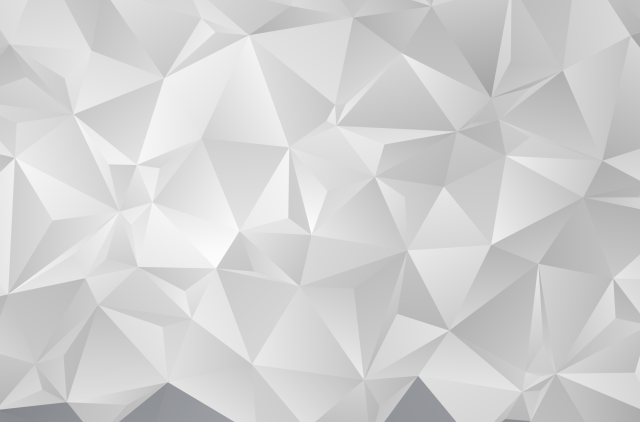
This background is drawn by a Shadertoy shader. Its source:

```glsl
// Pale grey low-poly backdrop: a rotated, jittered grid is cut into triangles,
// some split again around an inner point. Each facet gets a flat random tone
// with a faint linear sheen, lit by a soft off-centre glow and gradient noise.

const float DENSITY = 5.8;              // grid cells per canvas height
const float JITTER = 0.45;              // vertex offset, below 0.5 keeps cells simple
const float SPLIT_CHANCE = 0.32;        // share of triangles cut into three
const float TILT = 0.42;                // grid rotation in radians
const float BASE_TONE = 0.782;
const float FACET_CONTRAST = 0.066;
const float SHEEN = 0.10;
const float NOISE_GAIN = 0.07;
const float GLOW_GAIN = 0.125;
const vec2 GLOW_CENTRE = vec2(0.43, 0.58);
const vec2 GLOW_SIZE = vec2(0.50, 0.44);
const float RIM_HEIGHT = 0.02;          // low strip holding a few slate facets
const vec3 SLATE = vec3(0.56, 0.57, 0.59);
const mat2 ROTATION = mat2(cos(TILT), sin(TILT), -sin(TILT), cos(TILT));

vec2 hash22(vec2 p) {
    vec3 h = fract(p.xyx * vec3(0.1031, 0.1030, 0.0973));
    h += dot(h, h.yzx + 33.33);
    return fract((h.xx + h.yz) * h.zy);
}

float cross2(vec2 a, vec2 b) { return a.x * b.y - a.y * b.x; }

float gradientDot(vec2 cell, vec2 f, vec2 corner) {
    return dot(hash22(cell + corner + 71.0) * 2.0 - 1.0, f - corner);
}

float gradientNoise(vec2 p) {
    vec2 i = floor(p), f = p - i;
    vec2 u = f * f * f * (f * (f * 6.0 - 15.0) + 10.0);
    float low = mix(gradientDot(i, f, vec2(0, 0)), gradientDot(i, f, vec2(1, 0)), u.x);
    float high = mix(gradientDot(i, f, vec2(0, 1)), gradientDot(i, f, vec2(1, 1)), u.x);
    return mix(low, high, u.y);
}

vec2 gridVertex(vec2 id) { return id + JITTER * (hash22(id + 130.0) * 2.0 - 1.0); }

// Distance inside a triangle, negative outside
float triangleDepth(vec2 p, vec2 a, vec2 b, vec2 c) {
    float side = sign(cross2(b - a, c - a));
    float ab = cross2(b - a, p - a) / length(b - a);
    float bc = cross2(c - b, p - b) / length(c - b);
    float ca = cross2(a - c, p - c) / length(a - c);
    return min(side * ab, min(side * bc, side * ca));
}

vec3 facetColour(vec2 p, vec2 centre, vec2 key) {
    vec2 pos = centre * ROTATION / DENSITY;
    vec2 tone = hash22(key + 17.0);
    vec2 sheen = hash22(key + 53.0);
    vec2 g = (pos - GLOW_CENTRE) / GLOW_SIZE;
    float angle = 6.2832 * sheen.x;
    float light = BASE_TONE + GLOW_GAIN * exp(-dot(g, g));
    light += NOISE_GAIN * gradientNoise(pos * 3.2);
    light += FACET_CONTRAST * (tone.x * 2.0 - 1.0);
    light += SHEEN * (0.3 + sheen.y) * dot(p - centre, vec2(cos(angle), sin(angle)));
    bool isSlate = pos.y < RIM_HEIGHT && tone.y > 0.72;
    return isSlate ? SLATE + 0.4 * (light - BASE_TONE) : vec3(min(light, 0.985));
}

// Adds colour weighted by smooth coverage
void addFacet(inout vec4 sum, vec2 p, vec2 a, vec2 b, vec2 c, vec2 key, float blur) {
    float depth = triangleDepth(p, a, b, c);
    if (depth <= -blur) return;
    float cover = smoothstep(-blur, blur, depth);
    sum += cover * vec4(facetColour(p, (a + b + c) / 3.0, key), 1.0);
}

void addTriangle(inout vec4 sum, vec2 p, vec2 a, vec2 b, vec2 c, vec2 key, float blur) {
    if (triangleDepth(p, a, b, c) <= -blur) return;
    vec2 pick = hash22(key + 211.0);
    if (pick.x > SPLIT_CHANCE) {
        addFacet(sum, p, a, b, c, key, blur);
        return;
    }
    // Inner point from random barycentric weights
    vec3 w = vec3(hash22(key + 307.0), pick.y) + 0.25;
    vec2 m = (a * w.x + b * w.y + c * w.z) / (w.x + w.y + w.z);
    addFacet(sum, p, a, b, m, key + vec2(0.0, 400.0), blur);
    addFacet(sum, p, b, c, m, key + vec2(0.0, 500.0), blur);
    addFacet(sum, p, c, a, m, key + vec2(0.0, 600.0), blur);
}

void mainImage(out vec4 fragColor, in vec2 fragCoord) {
    vec2 p = ROTATION * (fragCoord / iResolution.y) * DENSITY;
    float blur = 0.7 * DENSITY / iResolution.y;
    vec2 home = floor(p);
    vec4 sum = vec4(0.0);

    for (int y = -1; y <= 1; y++)
    for (int x = -1; x <= 1; x++) {
        vec2 id = home + vec2(x, y);
        vec2 a = gridVertex(id), b = gridVertex(id + vec2(1, 0));
        vec2 c = gridVertex(id + vec2(1, 1)), d = gridVertex(id + vec2(0, 1));

        // Use the shorter diagonal that stays inside the cell
        bool acInside = cross2(c - a, b - a) < 0.0 && cross2(c - a, d - a) > 0.0;
        bool bdInside = cross2(d - b, a - b) > 0.0 && cross2(d - b, c - b) < 0.0;
        bool useAC = acInside && (!bdInside || distance(a, c) < distance(b, d));
        vec2 key = id * 2.0 + 40.0;
        addTriangle(sum, p, a, b, useAC ? c : d, key, blur);
        addTriangle(sum, p, c, d, useAC ? a : b, key + vec2(1, 0), blur);
    }
    fragColor = vec4(sum.rgb / max(sum.w, 1e-4), 1.0);
}
```
